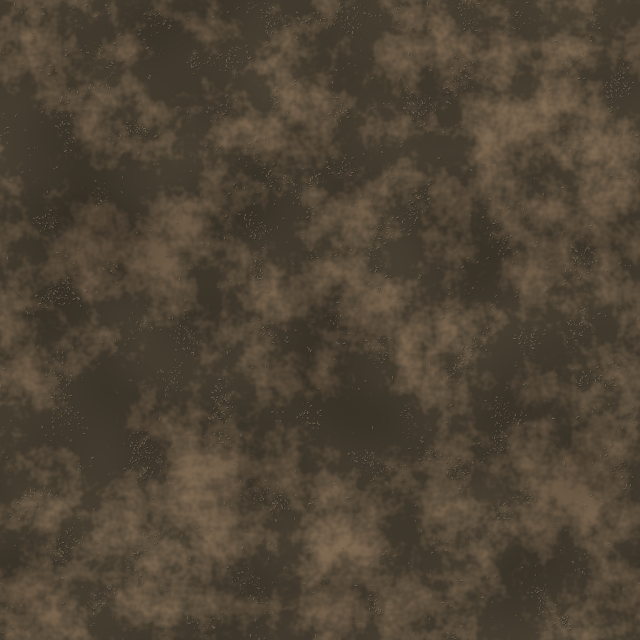
Give the GLSL for this texture, as a WebGL 1 fragment shader.

```glsl
precision highp float;
// Weathered earth: ragged brown clouds over a dark olive ground, with clusters
// of tiny pale flecks in the hollows. Clouds are wrapped gradient-noise octaves;
// flecks are short capsules on three staggered grids. Everything tiles.
uniform vec2 u_resolution;

float hash(vec2 p, float seed) {
  return fract(sin(dot(vec3(p, seed), vec3(127.1, 311.7, 74.7))) * 43758.545);
}

// Wraps whole-numbered cells; the half keeps the division clear of rounding
vec2 wrapCell(vec2 cell, float period) {
  return cell - period * floor((cell + 0.5) / period);
}

// Slope of one lattice corner, dotted with the offset from it
float corner(vec2 cell, vec2 offset, float period, float seed) {
  float angle = 6.28318 * hash(wrapCell(cell, period), seed);
  return dot(vec2(cos(angle), sin(angle)), offset);
}

// Gradient noise that repeats 'period' cells across the canvas
float noise(vec2 uv, float period, float seed) {
  vec2 p = uv * period;
  vec2 i = floor(p);
  vec2 f = p - i;
  vec2 w = f * f * f * (f * (f * 6.0 - 15.0) + 10.0);
  vec2 e = vec2(1.0, 0.0);
  float low = mix(corner(i, f, period, seed),
                  corner(i + e.xy, f - e.xy, period, seed), w.x);
  float high = mix(corner(i + e.yx, f - e.yx, period, seed),
                   corner(i + e.xx, f - e.xx, period, seed), w.x);
  return mix(low, high, w.y);
}

// Share of pale soil, from bare ground (0) to thick cloud (1)
float soilCover(vec2 uv) {
  float sum = 0.6 * noise(uv, 4.0, 4.0);
  float amplitude = 0.92;
  float period = 8.0;
  for (int octave = 0; octave < 5; octave++) {
    // Shifting each octave keeps their lattices from lining up
    vec2 shift = vec2(0.137, 0.219) * float(octave + 1);
    sum += amplitude * noise(uv + shift, period, period);
    amplitude *= 0.74;
    period *= 2.0;
  }
  // A quick rise gives patches their edges, a slow one their body
  return 0.36 * smoothstep(-0.28, 0.18, sum) + 0.64 * smoothstep(0.0, 0.9, sum);
}

// Soft-edged capsule, 'halfLength' along 'axis'
float capsule(vec2 p, vec2 axis, float halfLength, float radius, float pixel) {
  float along = clamp(dot(p, axis), -halfLength, halfLength);
  float d = length(p - axis * along) - radius;
  return 1.0 - smoothstep(-0.5 * pixel, 0.5 * pixel, d);
}

// x: pale fleck, y: its thin shadow
vec2 flecks(vec2 uv, float layer) {
  const float GRID = 128.0;
  float pixel = GRID / u_resolution.y;
  vec2 stagger = vec2(0.33, 0.62) * layer;
  vec2 p = uv * GRID + stagger;
  vec2 cell = wrapCell(floor(p), GRID);
  vec2 home = (cell + 0.5 - stagger) / GRID;

  // Clusters gather where the ground is bare
  float cluster = smoothstep(0.08, 0.42, noise(home, 16.0, 71.0));
  float bare = 1.0 - smoothstep(0.15, 0.65, soilCover(home));
  float density = 0.012 + 0.6 * cluster * bare;
  float present = step(hash(cell, 20.0 + layer), density);

  vec2 jitter = vec2(hash(cell, 30.0 + layer), hash(cell, 40.0 + layer)) - 0.5;
  vec2 q = fract(p) - 0.5 - 0.24 * jitter;
  float angle = 6.28318 * hash(cell, 50.0 + layer);
  vec2 axis = vec2(cos(angle), sin(angle));
  float size = hash(cell, 60.0 + layer);
  float halfLength = 0.01 + 0.19 * size * size;
  float radius = 0.06 + 0.07 * hash(cell, 70.0 + layer);
  float fleck = capsule(q, axis, halfLength, radius, pixel);
  float shadow = capsule(q - vec2(0.1, -0.12), axis, halfLength, radius, pixel);
  return present * (0.45 + 0.55 * size) * vec2(fleck, shadow);
}

void main() {
  vec2 uv = gl_FragCoord.xy / u_resolution;

  // Ground and clouds
  float cover = soilCover(uv);
  vec3 ground = vec3(0.25, 0.221, 0.173);
  vec3 soil = vec3(0.462, 0.384, 0.297);
  vec3 color = mix(ground, soil, cover);

  // Slow drift in brightness
  color *= 1.0 + 0.2 * noise(uv, 4.0, 81.0) + 0.2 * noise(uv + 0.31, 8.0, 91.0);

  // Flecks over their shadows
  for (int i = 0; i < 3; i++) {
    vec2 mark = flecks(uv, float(i));
    color *= 1.0 - 0.28 * mark.y;
    color = mix(color, vec3(0.46, 0.41, 0.33), 0.85 * mark.x);
  }

  gl_FragColor = vec4(color, 1.0);
}
```
